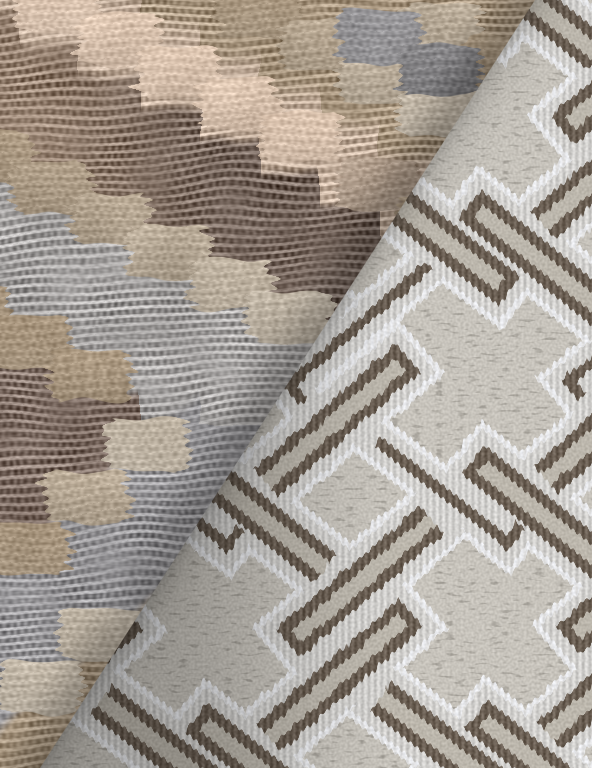
A WebGL 1 fragment shader for this texture:

```glsl
precision highp float;
// Two woven cloths: a folded ombre block weave over a pale fretwork jacquard.
// Stepped bands and satin lozenges build the upper cloth; open boxes repeated
// on a lattice, with stitched outlines, build the lower one.
uniform vec2 u_resolution;

#define SPAN 7.68        // canvas height in working units
#define FOLD_X 5.35      // where the fold meets the top
#define FOLD_SLOPE 0.6445
#define CELL vec2(2.8, 2.55)
#define BAR_HALF 0.13    // half width of a fret bar
#define INK_HALF 0.052   // half width of its dark line
#define OUTLINE 0.2      // reach of the pale border
#define STEP_W 0.6       // width of one weave step
#define FALL 0.54        // slope of descending steps
#define RISE -0.87       // slope of rising steps
#define THREAD 0.085     // thread spacing
#define TAU 6.2831853

float pixel, border = 9.0, ink = 0.0, core = 0.0, satin = 0.0;
vec3 dye;

vec2 hashDir(vec2 p) {
  float a = TAU * fract(sin(dot(p, vec2(127.1, 311.7))) * 43758.5);
  return vec2(cos(a), sin(a));
}

float noise(vec2 p) {
  vec2 i = floor(p), f = fract(p), u = f * f * (3.0 - 2.0 * f), e = vec2(1.0, 0.0);
  return mix(mix(dot(hashDir(i), f), dot(hashDir(i + e), f - e), u.x),
             mix(dot(hashDir(i + e.yx), f - e.yx), dot(hashDir(i + 1.0), f - 1.0), u.x), u.y);
}

float inside(float d) { return 1.0 - smoothstep(-pixel, pixel, d); }

float box(vec2 p, vec2 b) {
  vec2 d = abs(p) - b;
  return max(d.x, d.y);
}

// One fret bar, closed at the far end of dir; phase < 0 keeps every row double.
void fretBar(vec2 q, vec2 centre, vec2 dir, float halfLen, float phase) {
  vec2 r = q - centre, n = floor(r / CELL + 0.5);
  r -= n * CELL + 0.03 * vec2(n.y, -n.x);
  vec2 l = vec2(dot(r, dir), dot(r, vec2(-dir.y, dir.x)));
  float single = step(0.0, phase) * step(mod(n.y + phase, 2.0), 0.5);
  float d = box(l + vec2(0.2, 0.0), vec2(halfLen + 0.2, BAR_HALF * (1.0 - single)));
  float hook = box(l - vec2(halfLen, -0.07), vec2(0.0, 0.09)) + 2.0 * (1.0 - single);
  float cut = -l.x - halfLen;
  border = min(border, max(min(d, hook), cut));
  ink = max(ink, inside(max(min(abs(d), hook) - INK_HALF, cut)));
  core = max(core, inside(max(d, cut)));
}

vec3 fretCloth(vec2 q) {
  float rib = sin(q.x * TAU / 0.065), grain = noise(q * 38.0);
  vec2 w = q + vec2(0.0, 0.016 * rib) + 0.03 * noise(q * 9.0);
  fretBar(w, vec2(4.43, 4.92), vec2(0.79, 0.613), 0.82, 0.0);
  fretBar(w, vec2(5.41, 5.14), vec2(-0.78, -0.626), 0.82, -1.0);
  fretBar(w, vec2(3.35, 4.22), vec2(0.751, -0.66), 0.92, -1.0);
  fretBar(w, vec2(3.62, 5.80), vec2(-0.76, 0.65), 0.92, 1.0);

  // slubbed ground, ribbed border, bright rim, dark lines
  vec3 col = vec3(0.775, 0.76, 0.73);
  col -= 0.12 * smoothstep(0.12, 0.5, noise(q * vec2(9.0, 32.0)));
  col = mix(col, vec3(0.815, 0.81, 0.80) + 0.06 * rib, inside(border - OUTLINE));
  float rim = inside(abs(border - OUTLINE) - 0.03);
  col = mix(col, vec3(0.92, 0.925, 0.94), rim * (0.8 + 0.2 * rib));
  col = mix(col, vec3(0.73, 0.71, 0.67), core);
  return mix(col, vec3(0.41, 0.365, 0.32) + 0.06 * rib, ink) + 0.09 * grain;
}

// Satin lozenges on a diagonal: line = (level, slope, first x), tinted across span.
void satinRow(vec2 q, vec3 line, vec2 span, vec3 tintA, vec3 tintB) {
  float near = floor((q.x - line.z) / STEP_W + 0.5);
  for (int k = -1; k <= 1; k++) {
    float x = (near + float(k)) * STEP_W + line.z;
    vec2 p = q - vec2(x, line.x + line.y * x);
    p.x += 0.035 * sin(q.y * TAU / THREAD) + 0.12 * noise(q * vec2(2.0, 11.0));
    float m = inside(length(max(abs(p) - vec2(0.28, 0.13), 0.0)) - 0.13);
    m *= step(span.x, x) * step(x, span.y);
    vec3 c = mix(tintA, tintB, (x - span.x) / (span.y - span.x));
    dye = mix(dye, c * (1.0 - 0.2 * p.y), m);
    satin = max(satin, m);
  }
}

vec3 blockCloth(vec2 q) {
  vec3 silver = vec3(0.645, 0.635, 0.63), slate = vec3(0.59, 0.585, 0.595);
  vec3 gold = vec3(0.645, 0.575, 0.485), cream = vec3(0.745, 0.705, 0.645);
  vec3 peach = vec3(0.76, 0.68, 0.61), blush = peach * 1.1;
  vec2 w = q + 0.07 * noise(q * 3.0);
  float s = w.y - FALL * ((floor((w.x - 0.2) / STEP_W) + 0.5) * STEP_W + 0.2);
  float t = w.y - RISE * w.x;
  vec3 brown = mix(vec3(0.59, 0.51, 0.445), vec3(0.46, 0.40, 0.365), smoothstep(0.2, 2.6, w.x));
  dye = mix(gold, peach, smoothstep(-0.8, -0.5, s));
  dye = mix(dye, brown, smoothstep(0.1, 0.22, s));
  dye = mix(dye, silver, smoothstep(1.55, 1.65, s));
  dye = mix(dye, vec3(0.50, 0.435, 0.40), smoothstep(3.3, 3.4, s));
  dye = mix(dye, slate, smoothstep(5.6, 5.8, t) * step(3.0, s));
  dye = mix(dye, gold, smoothstep(7.2, 7.4, t));
  satinRow(w, vec3(-2.08, FALL, 0.2), vec2(4.0, 5.1), cream, gold);
  satinRow(w, vec3(-1.28, FALL, 0.2), vec2(2.5, 4.5), gold, cream);
  satinRow(w, vec3(-1.68, FALL, 0.2), vec2(3.7, 4.5), slate, slate * 0.85);
  satinRow(w, vec3(-0.25, FALL, 0.0), vec2(0.5, 3.3), blush, blush);
  satinRow(w, vec3(-0.20, FALL, 0.2), vec2(3.7, 4.5), peach * 0.9, gold);
  satinRow(w, vec3(1.60, FALL, 0.5), vec2(-0.2, 3.0), gold, cream);
  satinRow(w, vec3(3.26, FALL, 0.3), vec2(-0.4, 1.0), gold, gold);
  satinRow(w, vec3(5.74, RISE, 0.28), vec2(0.2, 1.6), gold, cream);
  satinRow(w, vec3(7.22, RISE, 0.40), vec2(0.3, 1.1), cream, cream);

  // thin raised weft, staggered warp dashes between the rows
  float bend = (q.y + 0.05 * q.x + 0.12 * noise(q * 1.1)) / THREAD;
  float weft = cos(bend * TAU);
  float warp = cos((q.x + 0.03 * noise(q * 6.0)) * TAU / 0.075 + 0.5 * TAU * floor(bend));
  float weave = 0.24 * smoothstep(-0.3, 1.0, weft) - 0.1 + 0.08 * warp * (0.65 - 0.35 * weft);
  weave *= 0.85 + 0.9 * noise(q * vec2(2.3, 3.1));
  dye += mix(weave, 0.035 * weft + 0.03 * warp, satin);
  return dye + 0.12 * noise(q * vec2(14.0, 40.0)) + 0.06 * noise(q * 2.0);
}

void main() {
  pixel = 0.75 * SPAN / u_resolution.y;
  vec2 q = vec2(gl_FragCoord.x, u_resolution.y - gl_FragCoord.y) * SPAN / u_resolution.y;
  float fold = (q.x - FOLD_X + FOLD_SLOPE * q.y) * 0.84;
  // shade gathers at lower left and on both sides of the fold
  vec3 under = fretCloth(q) * mix(0.77, 1.01, smoothstep(1.4, 4.2, q.x));
  under *= 1.0 - 0.2 * exp(-max(fold, 0.0) / 0.16);
  vec3 over = blockCloth(q) * mix(0.76, 1.0, smoothstep(0.0, 0.55, -fold));
  gl_FragColor = vec4(clamp(mix(under, over, inside(fold)), 0.0, 1.0), 1.0);
}
```
